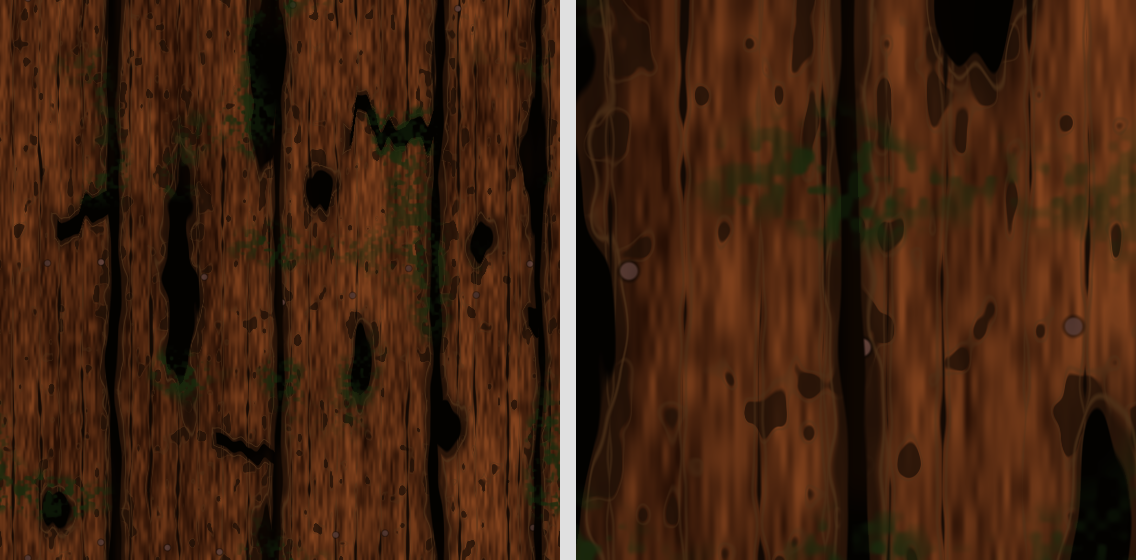
Left: the whole. Right: its middle third, enlarged.
Give the GLSL for this texture, as a WebGL 1 fragment shader.

```glsl
precision highp float;
// Weathered wooden planks: four uneven vertical boards split by black gaps, with
// rotten holes, torn cracks, moss and nail heads. Cavities are one ragged distance
// field; grain and wear are wrapping value noise, so the tile has no seam.

uniform vec2 u_resolution;

#define WOOD_DARK vec3(0.225, 0.10, 0.036)
#define WOOD_LIGHT vec3(0.43, 0.215, 0.092)
#define RIM_COLOR vec3(0.31, 0.20, 0.10)
#define PIT_COLOR vec3(0.13, 0.065, 0.025)
#define VOID_COLOR vec3(0.012, 0.006, 0.001)
#define MOSS_COLOR vec3(0.09, 0.17, 0.05)
#define NAIL_COLOR vec3(0.40, 0.27, 0.24)
#define CRACK_COLUMNS 24.0
#define NAIL_COLUMNS 9.0
#define NAIL_RADIUS 0.0052
#define GRAIN_CONTRAST 1.15

// Board gaps: centres and half widths
const vec4 GAP_X = vec4(0.203, 0.497, 0.780, 0.963);
const vec4 GAP_W = vec4(0.0085, 0.0070, 0.0085, 0.0055);

float hash(vec2 p) {
  vec3 q = fract(p.xyx * 0.1031);
  q += dot(q, q.yzx + 33.33);
  return fract((q.x + q.y) * q.z);
}

// Value noise with n cells across the tile, wrapping on both axes
float noise(vec2 p, vec2 n) {
  vec2 s = p * n, i = floor(s), f = s - i;
  f = f * f * (3.0 - 2.0 * f);
  vec2 a = mod(i, n), b = mod(i + 1.0, n), seed = n.yx * 0.37;
  return mix(mix(hash(a + seed), hash(vec2(b.x, a.y) + seed), f.x),
             mix(hash(vec2(a.x, b.y) + seed), hash(b + seed), f.x), f.y);
}

// Shortest signed offset on the tile
vec4 wrap(vec4 v) { return v - floor(v + 0.5); }

float minOf(vec4 v) { return min(min(v.x, v.y), min(v.z, v.w)); }

// Four elliptical holes at once
float holes(vec2 p, vec4 x, vec4 y, vec4 w, vec4 h) {
  vec4 u = wrap(p.x - x) / w, v = wrap(p.y - y) / h;
  return minOf((sqrt(u * u + v * v) - 1.0) * w);
}

// Tears running left from the first three gaps, with a spiky vertical zigzag
float tears(vec2 p) {
  vec4 len = vec4(0.100, 0.110, 0.155, 0.020);
  vec4 along = wrap(GAP_X - p.x);
  vec4 t = along / len;
  vec4 zigzag = vec4(0.035, 0.022, 0.090, 0.020) * (noise(p, vec2(72.0, 5.0)) - 0.5);
  vec4 mid = vec4(0.650, 0.178, 0.775, 0.430) + vec4(-0.055, 0.030, 0.005, 0.0) * t;
  vec4 across = abs(wrap(p.y - mid - zigzag)) - vec4(0.021, 0.013, 0.019, 0.025) * (1.1 - 0.4 * t);
  return minOf(max(across, max(along - len, -along)));
}

// Distance to every opening through the boards, negative inside
float cavity(vec2 p) {
  float jag = noise(p, vec2(84.0, 22.0)) - 0.5;
  float lobe = noise(p, vec2(26.0, 11.0)) - 0.5;
  float bent = p.x + 0.016 * (noise(p, vec2(5.0, 6.0)) - 0.5);
  vec4 gap = abs(wrap(bent - GAP_X)) - GAP_W * (0.6 + 0.8 * noise(p, vec2(9.0, 14.0)));
  float d = minOf(gap) + 0.005 * jag;
  float rot = min(
    holes(p, vec4(0.325, 0.570, 0.866, 0.100), vec4(0.495, 0.665, 0.575, 0.093),
             vec4(0.027, 0.023, 0.021, 0.024), vec4(0.170, 0.034, 0.032, 0.034)),
    holes(p, vec4(0.645, 0.478, 0.797, 0.955), vec4(0.340, 0.910, 0.240, 0.705),
             vec4(0.018, 0.030, 0.023, 0.015), vec4(0.060, 0.180, 0.038, 0.080)));
  d = min(d, rot + 0.015 * jag + 0.018 * lobe);
  return min(d, tears(p) + 0.006 * jag);
}

// Thin broken splits, one wandering line per column
float splits(vec2 p) {
  float id = floor(p.x * CRACK_COLUMNS);
  float centre = (id + 0.2 + 0.6 * hash(vec2(id, 7.0))) / CRACK_COLUMNS;
  float wander = 0.006 * (noise(p, vec2(12.0, 16.0)) - 0.5);
  float open = noise(vec2(id / CRACK_COLUMNS, p.y), vec2(CRACK_COLUMNS, 7.0));
  return abs(p.x - centre + wander) - 0.006 * (open - 0.6)
       + 0.004 * (noise(p, vec2(96.0, 48.0)) - 0.5);
}

void main() {
  vec2 p = gl_FragCoord.xy / u_resolution;
  float soft = max(0.001, 1.0 / u_resolution.y);
  float d = cavity(p), split = splits(p);
  float ragged = noise(p, vec2(64.0, 36.0));

  // Wood: broad stains, long streaks and fine fibres
  float tone = 0.52 + 0.6 * (noise(p, vec2(6.0, 4.0)) - 0.5)
    + 0.65 * (noise(p, vec2(40.0, 5.0)) - 0.5) + 0.5 * (noise(p, vec2(28.0, 18.0)) - 0.5)
    + GRAIN_CONTRAST * (0.6 * noise(p, vec2(150.0, 14.0)) + 0.8 * noise(p, vec2(256.0, 48.0)) - 0.7);
  vec3 color = mix(WOOD_DARK, WOOD_LIGHT, clamp(tone, -0.35, 1.4));
  color *= mix(0.6, 1.0, smoothstep(0.0, 0.03, d));

  // Decayed pits, denser beside the openings
  float pit = 0.6 * ragged + 0.4 * noise(p, vec2(110.0, 64.0)) - 0.77
            + 0.13 * (1.0 - smoothstep(0.005, 0.045, d));
  color = mix(color, RIM_COLOR, 0.35 * (1.0 - smoothstep(0.0, 0.04, abs(pit + 0.03))));
  color = mix(color, PIT_COLOR, 0.8 * smoothstep(0.0, 0.04, pit));

  // Splits and openings: dark bevel, then a pale broken rim
  float edge = d + 0.009 * (ragged - 0.5);
  color = mix(color, PIT_COLOR, 0.75 * (1.0 - smoothstep(0.003, 0.007, edge)));
  float rim = max(1.0 - smoothstep(0.0, 0.002, abs(edge - 0.0075)),
                  0.7 * (1.0 - smoothstep(0.0, 0.0015, abs(split - 0.0025))));
  color = mix(color, RIM_COLOR, 0.65 * rim);
  color = mix(color, PIT_COLOR * 0.4, 0.9 * (1.0 - smoothstep(-soft, soft, split)));

  // Nail heads in two uneven rows
  vec2 grid = vec2(NAIL_COLUMNS, 2.0), cell = (p + vec2(0.0, 0.24)) * grid;
  vec2 id = mod(floor(cell), grid);
  vec2 jitter = vec2(hash(id + 3.0), hash(id + 19.0)) - 0.5;
  float nail = length((fract(cell) - 0.5 - jitter * vec2(0.7, 0.22)) / grid) - NAIL_RADIUS;
  color *= 1.0 - 0.45 * (1.0 - smoothstep(0.0, 0.003, nail));
  color = mix(color, NAIL_COLOR * (0.65 + 0.5 * ragged), 0.85 * (1.0 - smoothstep(-soft, soft, nail)));

  // Dim depths, then moss growing over damp edges
  vec3 depth = VOID_COLOR + vec3(0.05, 0.02, 0.006) * noise(p, vec2(90.0, 6.0))
             * smoothstep(0.45, 0.8, noise(p, vec2(8.0, 7.0)));
  color = mix(depth, color, smoothstep(-soft, soft, d));
  float damp = noise(p, vec2(7.0, 9.0)) - 0.80 + 0.17 * (1.0 - smoothstep(0.0, 0.05, d));
  float tuft = 0.5 * noise(p, vec2(56.0)) + 0.5 * noise(p, vec2(150.0));
  float moss = smoothstep(0.0, 0.22, damp) * smoothstep(0.38, 0.68, tuft);
  color = mix(color, MOSS_COLOR * (d < 0.0 ? 0.6 : 1.0), 0.8 * moss);
  gl_FragColor = vec4(color, 1.0);
}
```
